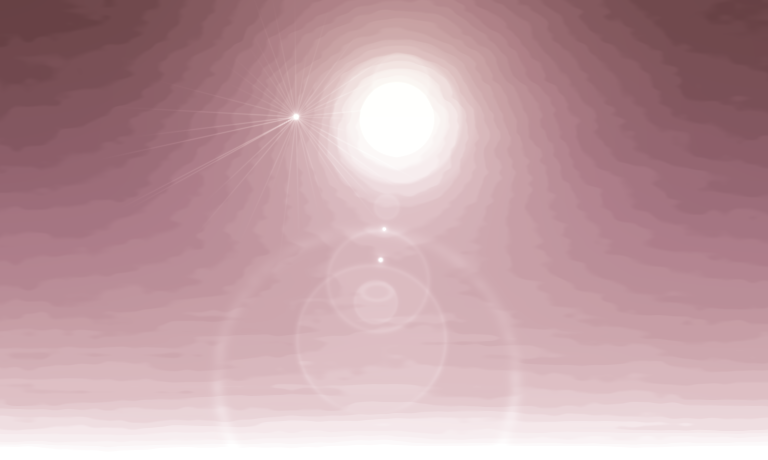
Give the GLSL for this background, as a WebGL 1 fragment shader.

```glsl
precision highp float;

uniform vec2 u_resolution;

// Units: canvas height = 1, x measured from the centre
const vec2 SUN = vec2(0.028, 0.741);
const vec2 STAR = vec2(-0.191, 0.746);
const vec2 STREAK_DIR = vec2(-0.935, -0.355);
const float AXIS_SLOPE = 0.115;
const float CORE_RADIUS = 0.076;
const float HALO_RADIUS = 0.141;
const float BAND_COUNT = 4.0;
const float BAND_STRENGTH = 0.9;
const float STREAK_STRENGTH = 0.3;
const int RAY_COUNT = 38;

// Tones from dark to light, one per brightness level
const vec3 DUSK = vec3(0.40, 0.24, 0.28);
const vec3 PLUM = vec3(0.55, 0.365, 0.415);
const vec3 MAUVE = vec3(0.68, 0.49, 0.54);
const vec3 ROSE = vec3(0.78, 0.62, 0.65);
const vec3 BLUSH = vec3(0.87, 0.75, 0.77);
const vec3 PEARL = vec3(0.96, 0.91, 0.92);
const vec3 WARM_TINT = vec3(0.005, 0.015, -0.012);

float hash(vec2 p) {
    vec3 q = fract(p.xyx * 0.1031);
    q += dot(q, q.yzx + 33.33);
    return fract((q.x + q.y) * q.z);
}

float noise(vec2 p) {
    vec2 i = floor(p);
    vec2 f = fract(p);
    f = f * f * (3.0 - 2.0 * f);
    return mix(mix(hash(i), hash(i + vec2(1.0, 0.0)), f.x),
               mix(hash(i + vec2(0.0, 1.0)), hash(i + 1.0), f.x), f.y);
}

float disc(float d, float radius, float soft) {
    return 1.0 - smoothstep(radius - soft, radius + soft, d);
}

float bell(float d, float width) {
    return exp(-d * d / (width * width));
}

vec3 palette(float level) {
    vec3 c = mix(DUSK, PLUM, clamp(level, 0.0, 1.0));
    c = mix(c, MAUVE, clamp(level - 1.0, 0.0, 1.0));
    c = mix(c, ROSE, clamp(level - 2.0, 0.0, 1.0));
    c = mix(c, BLUSH, clamp(level - 3.0, 0.0, 1.0));
    c = mix(c, PEARL, clamp(level - 4.0, 0.0, 1.0));
    return mix(c, vec3(1.0), clamp(level - 5.0, 0.0, 1.0));
}

// Point on the line of lens ghosts below the sun
vec2 onAxis(float y) {
    return vec2(SUN.x - AXIS_SLOPE * (SUN.y - y), y);
}

float ghost(vec2 p, float y, float radius, float fill, float rim) {
    float d = length(p - onAxis(y));
    return fill * disc(d, radius, 0.004) + rim * bell(d - radius, 0.006);
}

float sparkle(vec2 p, vec2 centre, float size) {
    float d = length(p - centre);
    return 3.0 * bell(d, size) + 0.5 * bell(d, size * 3.0);
}

// Fine rays of uneven length, longest along the streak direction
float starRays(vec2 p, float pixel) {
    vec2 q = p - STAR;
    float width = max(0.0018, 0.7 * pixel);
    float sum = 0.0;
    for (int i = 0; i < RAY_COUNT; i++) {
        float n = float(i);
        float angle = 6.28319 * (n + hash(vec2(n, 7.0))) / float(RAY_COUNT);
        vec2 dir = vec2(cos(angle), sin(angle));
        float streak = pow(max(dot(dir, STREAK_DIR), 0.0), 10.0);
        float reach = mix(0.1, 0.34, hash(vec2(n, 19.0))) + 0.2 * streak;
        float along = dot(q, dir);
        float across = q.x * dir.y - q.y * dir.x;
        float fade = step(0.0, along) * max(1.0 - along / reach, 0.0);
        sum += (0.35 + 0.5 * streak) * fade * bell(across, width);
    }
    return min(sum, 1.2);
}

void main() {
    float pixel = 1.0 / u_resolution.y;
    vec2 p = (gl_FragCoord.xy - vec2(0.5 * u_resolution.x, 0.0)) * pixel;
    float r = length(p - SUN);

    // Sky, bright horizon and broad sunlight
    float level = 4.9 * pow(max(1.0 - p.y, 0.0), 1.5) + 1.8 * exp(-p.y / 0.055);
    float light = 3.3 * bell(r, 0.4) + 1.7 * bell(r, 0.17);
    level += light * (1.0 - 0.09 * min(level, 6.0));

    // Horizontal streaks near the horizon, then wavering contour bands
    float lowness = 1.0 - smoothstep(0.1, 0.55, p.y);
    level += STREAK_STRENGTH * lowness * (noise(p * vec2(5.0, 75.0)) - 0.5);
    float wobble = noise(p * vec2(9.0, 24.0)) + 0.5 * noise(p * vec2(35.0, 80.0));
    float banded = level * BAND_COUNT + 0.8 * (wobble - 0.75);
    banded = floor(banded) + smoothstep(0.35, 0.65, fract(banded));
    level = mix(level, banded / BAND_COUNT, BAND_STRENGTH);

    // Sun halo and core
    level += 0.3 * disc(r, HALO_RADIUS, 0.006) + 0.15 * disc(r, 0.172, 0.008);
    level += 0.2 * disc(r, 0.108, 0.006) + 2.0 * disc(r, CORE_RADIUS, 0.008);

    // Lens ghosts and the large arc
    level += ghost(p, 0.820, 0.062, 0.12, 0.06);
    level += ghost(p, 0.550, 0.028, 0.18, 0.04);
    level += ghost(p, 0.389, 0.111, 0.16, 0.18);
    level += ghost(p, 0.343, 0.048, 0.25, 0.06);
    level += ghost(p, 0.261, 0.163, 0.20, 0.20) * smoothstep(0.06, 0.2, p.y);
    float arcDistance = length(p - onAxis(0.174)) - 0.324;
    float arcTexture = 0.6 + 0.8 * noise(p * vec2(30.0, 45.0));
    level += 0.26 * arcTexture * bell(arcDistance, 0.015);
    vec2 lens = (p - onAxis(0.365)) * vec2(1.0, 1.8);
    level += 0.2 * bell(length(lens) - 0.032, 0.008);

    // Star and sparkles
    level += starRays(p, pixel) + sparkle(p, STAR, 0.0045);
    level += sparkle(p, onAxis(0.502), 0.003) + sparkle(p, onAxis(0.435), 0.0045);

    vec3 color = palette(level) + WARM_TINT * smoothstep(0.5, 1.0, p.y);
    gl_FragColor = vec4(clamp(color, 0.0, 1.0), 1.0);
}
```
